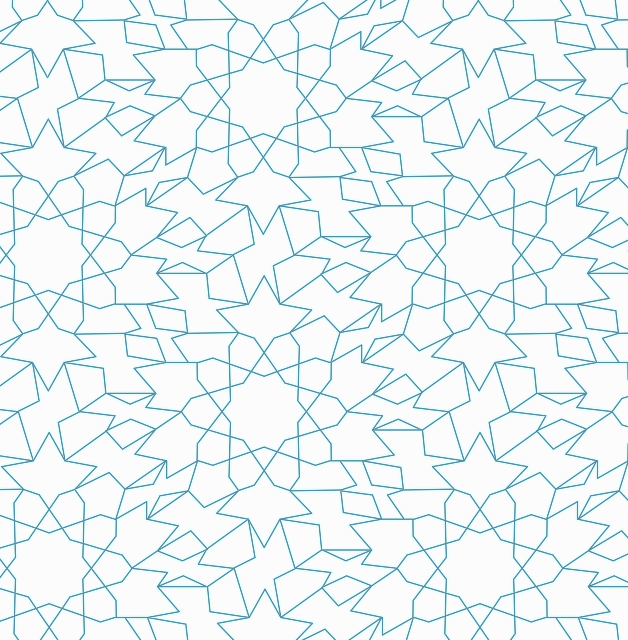
Write a WebGL 1 fragment shader that draws this pattern.

```glsl
precision highp float;

uniform vec2 u_resolution;

float segment(vec2 p, vec2 a, vec2 b) {
  vec2 ap = p - a, ab = b - a;
  return length(ap - ab * clamp(dot(ap, ab) / dot(ab, ab), 0.0, 1.0));
}

float chain(vec2 p, vec2 a, vec2 b, vec2 c, vec2 d) {
  return min(segment(p, a, b), min(segment(p, b, c), segment(p, c, d)));
}

float kite(vec2 p, vec2 a, vec2 b, vec2 c, vec2 d) {
  return min(chain(p, a, b, c, d), segment(p, d, a));
}

float triangle(vec2 p, vec2 a, vec2 b, vec2 c) {
  return chain(p, a, b, c, a);
}

// Ten interlaced petals, folded into one mirrored half sector
float rosette(vec2 p) {
  float sector = 6.28318 / 10.0;
  float angle = abs(mod(atan(p.y, p.x) + 0.5 * sector, sector) - 0.5 * sector);
  vec2 q = length(p) * vec2(cos(angle), sin(angle));
  float petal = chain(q, vec2(99.5, 0.0), vec2(87.6, 15.9), vec2(67.3, 21.9), vec2(50.6, 0.0));
  return min(petal, segment(q, vec2(50.6, 0.0), vec2(40.4, 13.1)));
}

// Half of the tiles around a rosette; a half turn gives the rest
float surround(vec2 p) {
  // Star point above
  float d = chain(vec2(abs(p.x), p.y), vec2(31, 95), vec2(57, 122), vec2(19, 129), vec2(0, 163));

  // Jagged leaves on the right
  d = min(d, chain(p, vec2(80, 59), vec2(117, 80), vec2(117, 59), vec2(155, 51)));
  d = min(d, chain(p, vec2(155, 51), vec2(130, 21), vec2(99, 0), vec2(142, -5)));
  d = min(d, chain(p, vec2(142, -5), vec2(130, -22), vec2(156, -52), vec2(118, -59)));
  d = min(d, segment(p, vec2(118, -59), vec2(80, -59)));

  // Kites and slivers
  d = min(d, kite(p, vec2(130, 21), vec2(170, 45), vec2(190, 23), vec2(160, 9)));
  d = min(d, kite(p, vec2(118, -59), vec2(164, -67), vec2(167, -93), vec2(129, -88)));
  d = min(d, triangle(p, vec2(130, -22), vec2(189, -22), vec2(161, -9)));
  d = min(d, triangle(p, vec2(91, 95), vec2(125, 101), vec2(140, 129)));

  // Shields resting on the petals
  d = min(d, chain(p, vec2(31, 95), vec2(72, 115), vec2(91, 95), vec2(80, 59)));
  d = min(d, chain(p, vec2(31, -95), vec2(92, -94), vec2(111, -88), vec2(91, -59)));

  // Folded tiles between two star points
  d = min(d, kite(p, vec2(-19, 129), vec2(-66, 136), vec2(-69, 166), vec2(-37, 188)));
  d = min(d, chain(p, vec2(19, 129), vec2(11, 175), vec2(37, 188), vec2(79, 183)));
  return min(d, chain(p, vec2(79, 183), vec2(69, 165), vec2(19, 129), vec2(11, 175)));
}

// Nearest line over the four rosettes cornering the lattice cell
float tiling(vec2 p) {
  vec2 down = vec2(259, -188), up = vec2(258, 188);
  float area = down.x * up.y - down.y * up.x;
  vec2 cell = floor(vec2(p.x * up.y - p.y * up.x, down.x * p.y - down.y * p.x) / area);
  float d = 1000.0;
  for (int i = 0; i < 2; i++) {
    for (int j = 0; j < 2; j++) {
      vec2 corner = cell + vec2(i, j);
      vec2 q = p - corner.x * down - corner.y * up;
      d = min(d, min(rosette(q), min(surround(q), surround(-q))));
    }
  }
  return d;
}

void main() {
  // The canvas is 768 units tall
  float pixel = 768.0 / u_resolution.y;
  float d = tiling(gl_FragCoord.xy * pixel - vec2(317, 274));

  // Pale halo under a thin blue line
  vec3 color = mix(vec3(0.91, 1.0, 1.0), vec3(0.99), smoothstep(2.4, 3.4, d));
  float ink = 1.0 - smoothstep(0.8 - 0.5 * pixel, 0.8 + 0.5 * pixel, d);
  gl_FragColor = vec4(mix(color, vec3(0.33, 0.55, 0.64), ink), 1.0);
}
```
